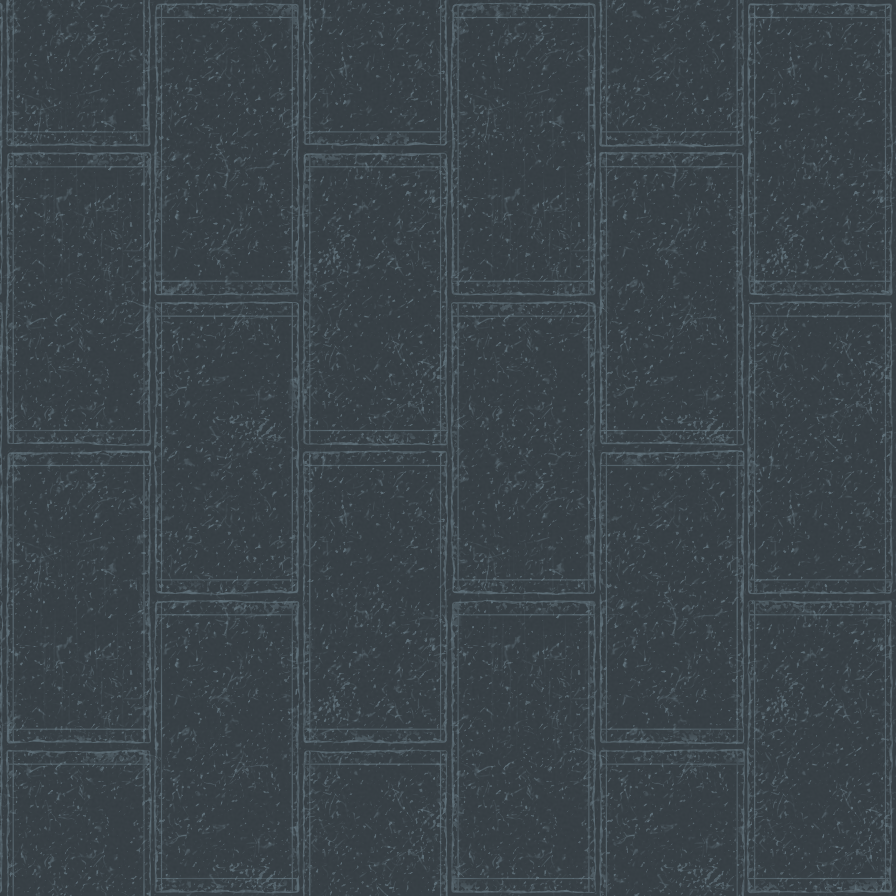
This texture is drawn by a WebGL 1 fragment shader. Its source:

```glsl
precision highp float;
// Staggered columns of tall dark slate tiles with worn pale rims, inset hairlines and scratches.
uniform vec2 u_resolution;

vec2 hash2(vec2 p) {
  p = vec2(dot(p, vec2(127.1, 311.7)), dot(p, vec2(269.5, 183.3)));
  return fract(sin(p) * 43758.545);
}

// Gradient noise, roughly -0.7 to 0.7
float noise(vec2 p) {
  vec2 i = floor(p), f = fract(p), e = vec2(1.0, 0.0);
  vec2 u = f * f * f * (f * (f * 6.0 - 15.0) + 10.0);
  float a = dot(hash2(i) * 2.0 - 1.0, f);
  float b = dot(hash2(i + e.xy) * 2.0 - 1.0, f - e.xy);
  float c = dot(hash2(i + e.yx) * 2.0 - 1.0, f - e.yx);
  float d = dot(hash2(i + e.xx) * 2.0 - 1.0, f - e.xx);
  return mix(mix(a, b, u.x), mix(c, d, u.x), u.y);
}

vec2 rotate(vec2 p, float angle) {
  float c = cos(angle), s = sin(angle);
  return vec2(c * p.x + s * p.y, c * p.y - s * p.x);
}

// Soft worn spot that wraps every 3 units
float wornSpot(vec2 p, vec2 center, float angle, vec2 size) {
  vec2 d = rotate(mod(p - center + 1.5, 3.0) - 1.5, angle) / size;
  return exp(-dot(d, d));
}

// Short curved scratches, one per cell, wrapping every 3 units
float scratches(vec2 p, float density, float px) {
  vec2 g = p * density;
  float sum = 0.0;
  for (int y = -1; y <= 1; y++) {
    for (int x = -1; x <= 1; x++) {
      vec2 cell = floor(g) + vec2(float(x), float(y));
      vec2 key = mod(cell, 3.0 * density) + density * 3.7;
      vec2 place = hash2(key), shape = hash2(key + 41.3);
      vec2 d = rotate(g - cell - place, 0.9 + (shape.x - 0.5) * 2.8);
      float reach = 0.15 + 0.55 * shape.y * shape.y;
      float taper = 1.0 - d.x * d.x / (reach * reach);
      float across = abs(d.y + (place.x - 0.5) * d.x * d.x) / density;
      float line = clamp((0.005 * taper - across) / px + 0.5, 0.0, 1.0);
      sum = max(sum, line * smoothstep(0.0, 0.3, taper) * (0.2 + 0.8 * place.y));
    }
  }
  return sum;
}

void main() {
  float px = 6.0 / u_resolution.y;
  vec2 p = gl_FragCoord.xy / u_resolution * 6.0;

  // Tile layout: six columns of 1 x 2 tiles, alternate columns shifted by half
  vec2 t = p * vec2(1.007, 1.0) - vec2(0.03, 0.0);
  float shift = 1.0 - mod(floor(t.x), 2.0);
  vec2 local = vec2(fract(t.x), mod(t.y + shift, 2.0)) - vec2(0.5, 1.0);

  // Distance inward from the slightly wavy tile edge
  float wave = 0.016 * noise(t * 2.5) + 0.008 * noise(t * 13.0);
  vec2 inset = vec2(0.485, 0.977) + wave - abs(local);
  vec2 corner = 0.02 - inset;
  float depth = 0.02 - length(max(corner, 0.0)) - min(max(corner.x, corner.y), 0.0);
  float inside = clamp(depth / px + 0.5, 0.0, 1.0);

  // Thin bright rim and the speckled wear behind it
  float ragged = noise(t * 11.0) + 0.7 * noise(t * 31.0 + 5.0);
  float speckle = noise(t * 26.0 + 2.0) + 0.9 * noise(t * 52.0);
  float rim = inside * clamp((0.012 + 0.017 * ragged - depth) / px + 0.5, 0.0, 1.0);
  rim *= 0.74 + 0.6 * noise(t * 7.0 + 9.0) + 0.4 * speckle;
  float border = min(inset.x / 0.075, inset.y / 0.1);
  float fade = inside * (1.0 - smoothstep(0.1, 1.2, border));
  float smear = fade * 0.6 * smoothstep(0.12, 0.5, speckle + 0.9 * noise(t * 4.0));

  // Thin ruled lines that cross at the corners
  vec2 ruled = abs(abs(local) - vec2(0.441, 0.883));
  float hairline = inside * clamp((0.004 - min(ruled.x, ruled.y)) / px + 0.5, 0.0, 1.0);
  hairline *= 0.7 + 0.6 * noise(t * 6.0 + 3.0);

  // Wear lies over the tiles and recurs twice across and twice up
  vec2 w = mod(p, 3.0);
  float spots = wornSpot(w, vec2(2.27, 1.36), 1.1, vec2(0.22, 0.08))
    + 0.8 * wornSpot(w, vec2(2.55, 1.3), 0.8, vec2(0.11, 0.07))
    + wornSpot(w, vec2(2.86, 0.46), 0.95, vec2(0.27, 0.09))
    + wornSpot(w, vec2(1.62, 0.14), -0.2, vec2(0.24, 0.08));
  float clump = noise(w * 3.0 + 7.0) + noise(w * 7.0);
  vec2 bent = w + 0.03 * vec2(noise(w * 9.0), noise(w * 9.0 + 20.0));
  float grain = noise(rotate(bent, 0.85) * vec2(16.0, 46.0))
    + 0.9 * noise(rotate(bent, 1.5) * vec2(30.0, 56.0))
    + 0.8 * noise(rotate(bent, 0.2) * vec2(44.0, 62.0) + 60.0);
  float flecks = smoothstep(0.34, 0.75, grain + 0.32 * spots + 0.2 * clump);

  // Broken crackle: thin noise contours kept only in patches
  float crackle = 1.0 - smoothstep(0.0, 0.12, abs(noise(rotate(bent, 0.6) * vec2(9.0, 15.0))));
  crackle *= smoothstep(0.1, 0.45, noise(w * 14.0 + 31.0) + 0.4 * grain + 0.2 * clump);
  float marks = 0.8 * scratches(bent, 4.0, px) + 0.75 * scratches(bent, 7.0, px)
    + 0.7 * scratches(bent + 0.02 * noise(w * 21.0), 13.0, px);
  marks *= smoothstep(-0.25, 0.4, clump + 0.9 * noise(w * 19.0) + spots + 0.4 * grain);

  // Faint upright streaks in one region of the wear
  float streaks = smoothstep(0.15, 0.4, noise(vec2(w.x * 42.0, w.y * 1.5)));
  streaks *= wornSpot(w, vec2(0.6, 1.65), 0.0, vec2(0.3, 0.6)) * (0.6 + noise(w * 30.0));
  float wear = flecks * 0.75 + crackle * 0.55 + marks * 0.85 + streaks * 0.4;
  wear *= mix(0.4, 1.0, inside);

  // Colour
  float pale = max(max(rim, hairline), smear) + wear * (1.0 - 0.7 * max(rim, smear));
  vec3 slate = vec3(0.217, 0.25, 0.272) + 0.014 * noise(p * 44.0);
  gl_FragColor = vec4(mix(slate, vec3(0.365, 0.43, 0.465), clamp(pale, 0.0, 1.0)), 1.0);
}
```
